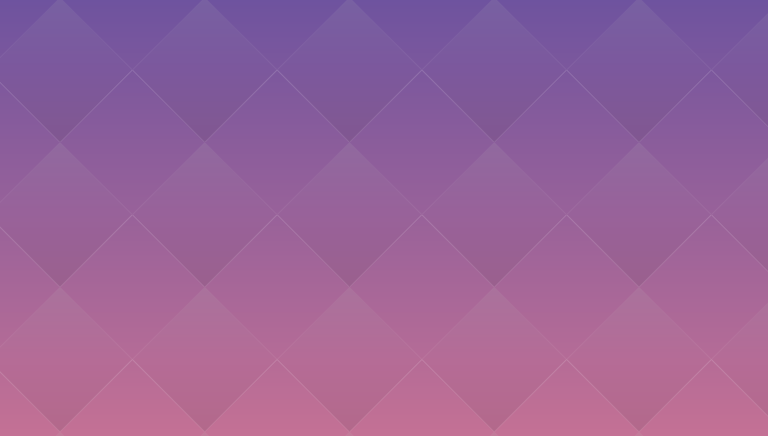
This background is drawn by a Shadertoy shader. Its source:

```glsl
const vec3 ROSE = vec3(0.768, 0.443, 0.583);
const vec3 VIOLET = vec3(0.432, 0.325, 0.622);
const vec3 LIGHT_VEIL = vec3(0.74, 0.74, 0.72);
const vec3 DARK_VEIL = vec3(0.26, 0.2, 0.28);
const float VEIL_ALPHA = 0.13;
const float PERIOD = 0.332;                   // lattice step, in canvas heights
const vec2 CENTER = vec2(0.1376, 0.1755);     // middle of the lower left diamond
const float LINE_WIDTH = 0.0022;

// Position inside a square cell, from -size/2 to size/2
vec2 repeatCell(vec2 p, float size) {
    return (fract(p / size + 0.5) - 0.5) * size;
}

// Signed distance to a diamond, negative inside
float diamondDistance(vec2 p, float halfSize) {
    return (abs(p.x) + abs(p.y) - halfSize) * 0.70711;
}

// Antialiased coverage of the region where d is negative
float coverage(float d, float pixel) {
    return clamp(0.5 - d / pixel, 0.0, 1.0);
}

// Veil that is light at the top, clear in the middle and dark at the foot
vec3 shadeDiamond(vec3 base, float height) {
    float slope = 2.0 * height - 1.0;
    vec3 veil = slope > 0.0 ? LIGHT_VEIL : DARK_VEIL;
    return mix(base, veil, VEIL_ALPHA * abs(slope));
}

// Lower edges shine most at the side corners, upper edges stay faint
float edgeStrength(float height) {
    float lower = mix(0.09, 0.15, smoothstep(0.0, 0.5, height));
    float upper = mix(0.06, 0.02, smoothstep(0.5, 0.9, height));
    return height < 0.5 ? lower : upper;
}

void mainImage(out vec4 fragColor, in vec2 fragCoord) {
    float pixel = 1.0 / iResolution.y;
    vec2 p = fragCoord * pixel;

    // Vertical gradient
    vec3 color = mix(ROSE, VIOLET, p.y);

    // Diamonds touching at their corners
    vec2 cell = repeatCell(p - CENTER, PERIOD);
    float height = cell.y / PERIOD + 0.5;
    float d = diamondDistance(cell, 0.5 * PERIOD);
    color = mix(color, shadeDiamond(color, height), coverage(d, pixel));

    // Hairlines along the edges
    float line = coverage(abs(d) - 0.5 * LINE_WIDTH, pixel);
    color = mix(color, vec3(1.0), line * edgeStrength(height));

    fragColor = vec4(color, 1.0);
}
```
